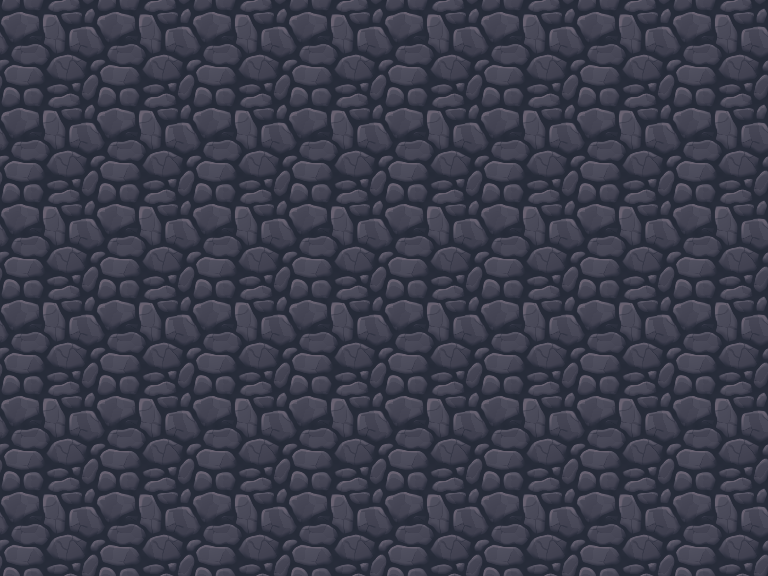
A WebGL 1 fragment shader for this texture:

```glsl
precision highp float;
uniform vec2 u_resolution;

const float ROWS = 6.0;          // tiles down the canvas
const float JOINT = 0.019;       // half width of the gap between stones
const float FACETS = 7.0;        // facet cells across a tile

const vec3 MORTAR = vec3(0.145, 0.165, 0.215);
const vec3 SHADE = vec3(0.20, 0.21, 0.27);
const vec3 BODY = vec3(0.26, 0.26, 0.32);
const vec3 LIGHT = vec3(0.31, 0.31, 0.37);
const vec3 RIM = vec3(0.41, 0.385, 0.445);

struct Stone {
  vec2 local;    // position within the stone, about -1 to 1
  float dist;    // distance to the closest stone
  float next;    // distance to the second closest
  float seed;
};

float hash(vec2 p) {
  return fract(sin(dot(p, vec2(12.9898, 78.233))) * 43758.5);
}

// Value noise that wraps after the given period
float noise(vec2 p, float period) {
  vec2 i = floor(p), f = fract(p);
  f = f * f * (3.0 - 2.0 * f);
  float a = hash(mod(i, period));
  float b = hash(mod(i + vec2(1.0, 0.0), period));
  float c = hash(mod(i + vec2(0.0, 1.0), period));
  float d = hash(mod(i + 1.0, period));
  return mix(mix(a, b, f.x), mix(c, d, f.x), f.y);
}

float smoothMin(float a, float b, float k) {
  float h = max(k - abs(a - b), 0.0) / k;
  return min(a, b) - h * h * k * 0.25;
}

// Wrapping cells: x is a random tone, y the distance to the border
vec2 facetCells(vec2 p, float period) {
  vec2 i = floor(p), f = fract(p);
  float first = 8.0, second = 8.0, tone = 0.0;
  for (int y = -1; y <= 1; y++) {
    for (int x = -1; x <= 1; x++) {
      vec2 o = vec2(float(x), float(y));
      vec2 id = mod(i + o, period);
      float d = length(o + vec2(hash(id), hash(id + 31.7)) - f);
      second = min(second, max(first, d));
      if (d < first) {
        first = d;
        tone = hash(id + 5.3);
      }
    }
  }
  return vec2(tone, second - first);
}

// Adds a rounded, tilted stone that wraps around the tile
void addStone(vec2 p, vec2 centre, vec2 radius, float angle, inout Stone s) {
  vec2 d = fract(p - centre + 0.5) - 0.5;
  float c = cos(angle), n = sin(angle);
  vec2 q = vec2(c * d.x + n * d.y, c * d.y - n * d.x) / radius;
  vec2 a = pow(abs(q) + 0.0001, vec2(2.5));
  float dist = (pow(a.x + a.y, 0.4) - 1.0) * sqrt(radius.x * radius.y);
  s.next = min(s.next, max(s.dist, dist));
  if (dist < s.dist) {
    s.dist = dist;
    s.local = d / radius;
    s.seed = hash(centre);
  }
}

Stone layStones(vec2 p) {
  Stone s = Stone(vec2(0.0), 8.0, 8.0, 0.0);
  addStone(p, vec2(0.208, 0.715), vec2(0.23, 0.165), 0.0, s);
  addStone(p, vec2(0.335, 0.605), vec2(0.12, 0.065), 0.2, s);
  addStone(p, vec2(0.549, 0.646), vec2(0.125, 0.22), 0.25, s);
  addStone(p, vec2(0.931, 0.826), vec2(0.06, 0.10), -0.3, s);
  addStone(p, vec2(0.903, 0.57), vec2(0.215, 0.165), 0.0, s);
  addStone(p, vec2(0.326, 0.424), vec2(0.215, 0.125), 0.0, s);
  addStone(p, vec2(0.708, 0.292), vec2(0.225, 0.14), 0.0, s);
  addStone(p, vec2(0.007, 0.312), vec2(0.095, 0.055), 0.35, s);
  addStone(p, vec2(0.25, 0.208), vec2(0.235, 0.115), -0.1, s);
  addStone(p, vec2(0.931, 0.097), vec2(0.075, 0.15), -0.35, s);
  addStone(p, vec2(0.604, 0.07), vec2(0.13, 0.05), 0.0, s);
  addStone(p, vec2(0.79, 0.097), vec2(0.06, 0.06), 0.0, s);
  addStone(p, vec2(0.111, 0.979), vec2(0.10, 0.10), 0.0, s);
  addStone(p, vec2(0.347, 0.979), vec2(0.12, 0.10), 0.0, s);
  addStone(p, vec2(0.68, 0.94), vec2(0.18, 0.08), 0.1, s);
  addStone(p, vec2(0.75, 0.82), vec2(0.115, 0.08), -0.1, s);
  return s;
}

vec3 ramp(float level) {
  vec3 c = mix(MORTAR, SHADE, clamp(level, 0.0, 1.0));
  c = mix(c, BODY, clamp(level - 1.0, 0.0, 1.0));
  c = mix(c, LIGHT, clamp(level - 2.0, 0.0, 1.0));
  return mix(c, RIM, clamp(level - 3.0, 0.0, 1.0));
}

void main() {
  float px = ROWS / u_resolution.y;
  vec2 p = fract(gl_FragCoord.xy * px);

  // Stone outlines, roughened by noise
  vec2 rough = vec2(noise(p * 11.0, 11.0), noise(p * 11.0 + 4.0, 11.0)) - 0.5;
  Stone s = layStones(p + 0.035 * rough);
  float inset = smoothMin((s.next - s.dist) * 0.5, 0.02 - s.dist, 0.03) - JOINT;

  // Chipped planes and fine cracks, lit from the upper left
  vec2 facet = facetCells(p * FACETS + s.seed * 19.0 + rough * 0.3, FACETS);
  float facing = dot(normalize(s.local + 0.0001), vec2(-0.35, 0.94));
  float level = 2.3 + 0.5 * dot(s.local, vec2(-0.3, 0.8));
  level += 0.9 * (facet.x - 0.5) + 0.4 * (s.seed - 0.5);
  float crack = 1.0 - smoothstep(0.03, 0.03 + px * FACETS, facet.y);
  level -= 0.9 * crack * smoothstep(0.5, 0.7, noise(p * 6.0, 6.0));

  // Shadowed lower edge and bright upper rim
  float edge = 1.0 - smoothstep(0.0, 0.045, inset);
  level -= 1.3 * edge * smoothstep(0.3, -0.6, facing);
  float rim = 1.0 - smoothstep(0.004, 0.012 + px, abs(inset - 0.012));
  level += 1.1 * rim * smoothstep(0.1, 0.8, facing);

  float mortar = 0.25 * noise(p * 16.0, 16.0);
  float cover = smoothstep(-0.6 * px, 0.6 * px, inset);
  gl_FragColor = vec4(ramp(mix(mortar, level, cover)), 1.0);
}
```
